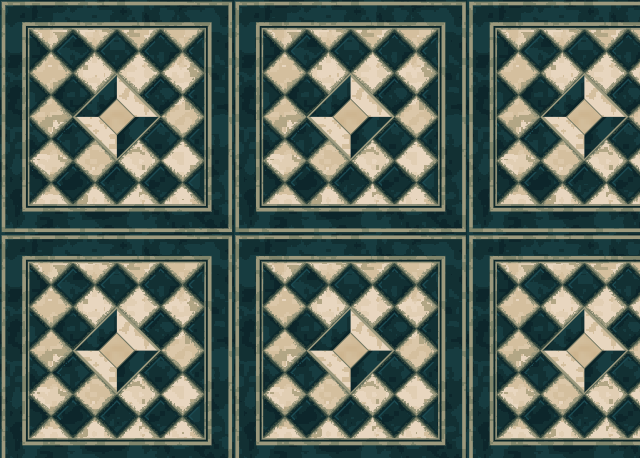
Give the GLSL for this pattern, as a WebGL 2 fragment shader.

```glsl
#version 300 es
precision highp float;
// Square floor panels in dark teal: each has khaki frame lines around a field
// of diagonal marble checks, with a four-part diamond star in the middle.
// One panel is folded over the canvas; grainy value noise supplies the wear.
uniform vec2 u_resolution;
out vec4 outColor;

const vec3 TEAL = vec3(0.07, 0.19, 0.20);
const vec3 KHAKI = vec3(0.61, 0.60, 0.49);
const vec3 TAN = vec3(0.83, 0.75, 0.62);
const vec3 CREAM = vec3(0.91, 0.84, 0.75);
const vec3 OLIVE = vec3(0.42, 0.45, 0.37);
const vec3 MOSS = vec3(0.20, 0.28, 0.24);

float hash(vec2 p) {
  vec3 q = fract(p.xyx * 0.1031);
  q += dot(q, q.yzx + 33.33);
  return fract((q.x + q.y) * q.z);
}

float noise(vec2 p) {
  vec2 i = floor(p), f = fract(p);
  f = f * f * (3.0 - 2.0 * f);
  return mix(mix(hash(i), hash(i + vec2(1, 0)), f.x),
             mix(hash(i + vec2(0, 1)), hash(i + vec2(1, 1)), f.x), f.y);
}

float blotch(vec2 p) {
  return 0.65 * noise(p) + 0.35 * noise(p * 2.7 + 19.0);
}

// Coverage of a shape from its signed distance and the pixel size.
float fill(float d, float px) {
  return clamp(0.5 - d / px, 0.0, 1.0);
}

vec3 darkStone(vec2 grain) {
  float n = blotch(grain / 9.0 + 40.0);
  vec3 c = mix(TEAL, vec3(0.05, 0.15, 0.17), step(n, 0.36));
  return mix(c, vec3(0.09, 0.235, 0.25), step(0.6, n));
}

vec3 lightStone(vec2 grain, float tone) {
  float n = blotch(grain / 8.0 + 70.0 * tone);
  vec3 c = mix(TAN, CREAM, step(0.78 - 0.6 * tone, n));
  c = mix(c, vec3(0.87, 0.795, 0.68), 0.7 * step(0.55, noise(grain / 4.0)));
  float vein = blotch(grain * vec2(0.14, 0.2) + 11.0);
  return mix(c, vec3(0.70, 0.65, 0.52), step(0.71, vein));
}

// Diagonal checks with soft mossy joints and a bevel on the dark stones.
vec3 checks(vec2 p, vec2 grain, float px) {
  vec2 g = p / 0.1875 - vec2(0.0, 0.5);
  vec2 r = vec2(g.x + g.y, g.x - g.y);
  vec2 id = floor(r + 0.5), f = r - id;
  float edge = 0.5 - max(abs(f.x), abs(f.y));
  float isLight = mod(id.x + id.y, 2.0);
  float s = edge * (2.0 * isLight - 1.0);
  float w = px / 0.1326;
  float rough = 0.05 * (hash(grain) - 0.5);

  vec3 dark = darkStone(grain + id * 13.0);
  dark = mix(dark, vec3(0.045, 0.14, 0.155), 0.7 * fill(edge - 0.13, w));
  float glint = fill(abs(edge - 0.15) - 0.022, w) * step(f.x, -0.2);
  dark = mix(dark, vec3(0.11, 0.29, 0.32), glint * step(0.42, noise(grain / 5.0)));
  dark = mix(dark, MOSS, fill(-s - 0.055 + rough, w));

  vec3 pale = lightStone(grain, hash(id + 31.0));
  float shade = 0.075 + 0.03 * step(0.0, f.x);
  pale = mix(pale, KHAKI, fill(s - shade + rough * 1.5, w));
  pale = mix(pale, OLIVE, fill(s - 0.035 + rough, w));
  return mix(pale, dark, fill(s, w));
}

// Star of two pale and two dark wings around a tan diamond.
vec3 star(vec3 under, vec2 p, vec2 grain, float px) {
  float d = (abs(p.x) + abs(p.y)) * 0.7071;
  float axis = min(abs(p.x), abs(p.y)) * sign(p.x * p.y);
  vec3 dark = darkStone(grain + 90.0);
  dark = mix(dark, vec3(0.045, 0.14, 0.155), fill(d - 0.068, px));
  vec3 pale = mix(CREAM, TAN, step(0.66, noise(grain / 3.0)));
  pale = mix(pale, KHAKI, fill(0.122 - d, px));
  vec3 c = mix(dark, pale, fill(axis, px));
  c = mix(c, KHAKI, fill(abs(d - 0.130) - 0.0035, px));
  vec3 heart = mix(vec3(0.80, 0.70, 0.55), TAN, noise(grain / 4.0));
  c = mix(c, heart, fill(d - 0.054, px));
  c = mix(c, OLIVE, fill(abs(d - 0.054) - 0.002, px));
  return mix(under, c, fill(d - 0.1335, px));
}

void main() {
  // Panels start at the top left corner, 2.738 of them to the width.
  float px = 2.738 / u_resolution.x;
  vec2 q = vec2(gl_FragCoord.x, u_resolution.y - gl_FragCoord.y) * px;
  vec2 p = fract(q) - 0.5;
  vec2 grain = floor(fract(q) * 140.0);
  float m = max(abs(p.x), abs(p.y));

  vec3 color = darkStone(grain);
  vec3 field = star(checks(p, grain, px), p, grain, px);
  color = mix(color, field, fill(m - 0.375, px));

  // Frame lines: outer rim, inner band and a thin fillet.
  vec3 line = mix(KHAKI, vec3(0.50, 0.52, 0.42), step(0.6, blotch(grain / 6.0)));
  float rim = fill(abs(m - 0.485) - 0.0078, px);
  float band = fill(abs(m - 0.397) - 0.008, px);
  float fillet = fill(abs(m - 0.3775) - 0.0033, px);
  float gap = fill(abs(m - 0.385) - 0.004, px);
  color = mix(color, vec3(0.05, 0.15, 0.16), gap);
  color = mix(color, line, max(rim, max(band, fillet)));
  outColor = vec4(color, 1.0);
}
```
